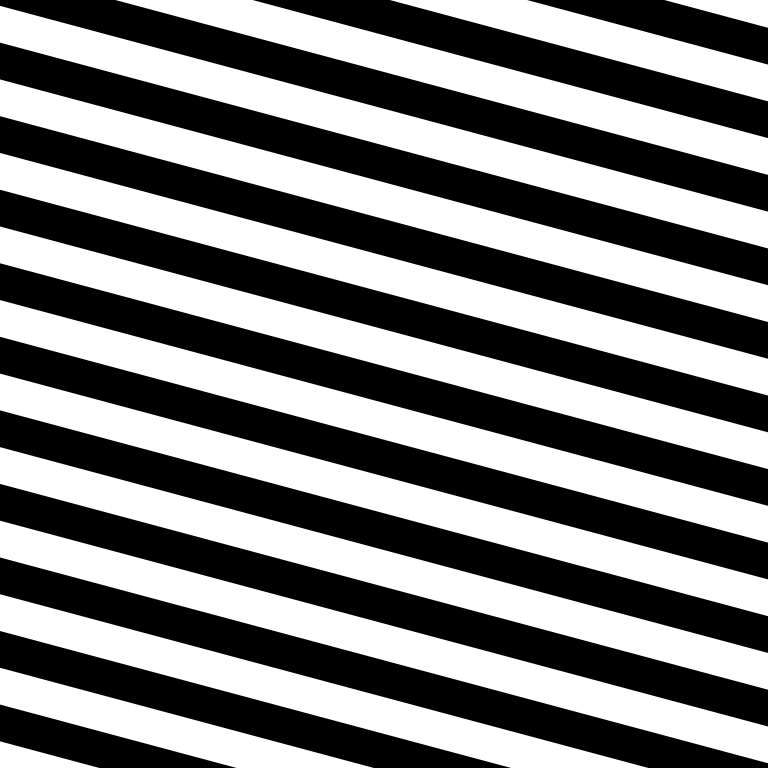
Reproduce this pattern procedurally as a WebGL 1 fragment shader.

```glsl
precision highp float;

uniform vec2 u_resolution;

const float STRIPE_TILT = 0.261799;    // 15 degrees
const float STRIPE_PERIOD = 0.0925;    // one black and one white band
const float BLACK_SHARE = 0.5;
const float STRIPE_SHIFT = -0.0007;    // offset across the bands
const vec3 BLACK = vec3(0.0);
const vec3 WHITE = vec3(1.0);

// Distance across bands that descend to the right
float acrossBands(vec2 p, float tilt) {
    return dot(p, vec2(sin(tilt), cos(tilt)));
}

// Signed distance to the nearest band edge, negative inside a band
float bandDistance(float across, float period, float share) {
    float fromCentre = abs(fract(across / period + 0.5) - 0.5) * period;
    return fromCentre - 0.5 * share * period;
}

// Coverage of a shape, softened over one pixel
float coverage(float signedDistance, float pixel) {
    return clamp(0.5 - signedDistance / pixel, 0.0, 1.0);
}

void main() {
    float pixel = 1.0 / min(u_resolution.x, u_resolution.y);
    vec2 p = (gl_FragCoord.xy - 0.5 * u_resolution) * pixel;

    float across = acrossBands(p, STRIPE_TILT) - STRIPE_SHIFT;
    float edge = bandDistance(across, STRIPE_PERIOD, BLACK_SHARE);

    gl_FragColor = vec4(mix(WHITE, BLACK, coverage(edge, pixel)), 1.0);
}
```
